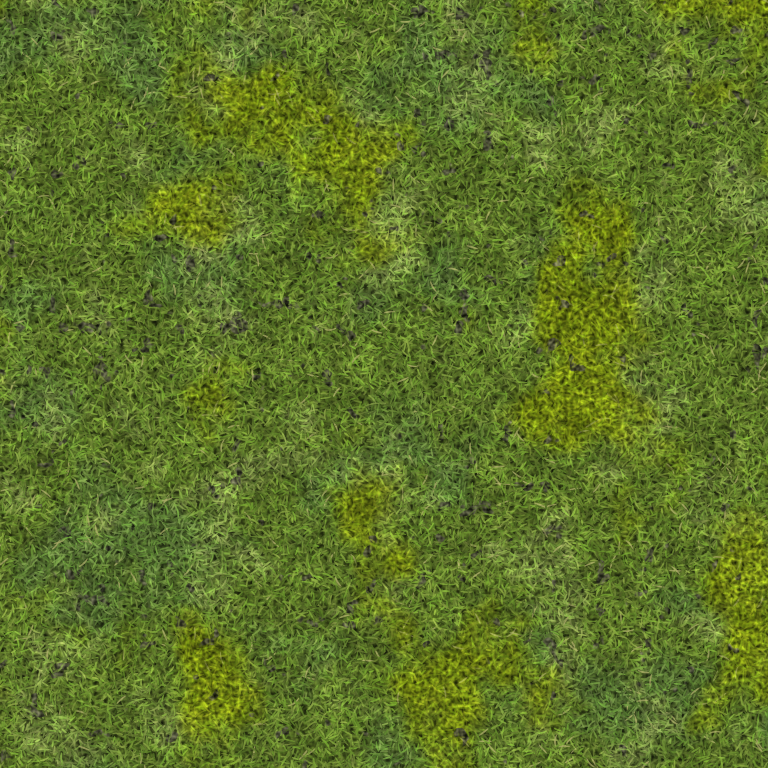
A Shadertoy shader for this texture:

```glsl
// A mossy lawn seen from above: gradient noise tints broad patches of moss,
// pale and cool grass, and layers of scattered curved blades are drawn over
// a dark, grainy undergrowth with small crumbs of bare soil.

const vec3 GRASS = vec3(0.375, 0.470, 0.155);
const vec3 MOSS  = vec3(0.470, 0.525, 0.045);
const vec3 PALE  = vec3(0.485, 0.560, 0.255);
const vec3 COOL  = vec3(0.345, 0.455, 0.205);
const vec3 SOIL  = vec3(0.310, 0.305, 0.245);
const vec3 STRAW = vec3(0.660, 0.660, 0.400);

const int   BLADE_LAYERS  = 7;
const float BLADE_DENSITY = 66.0;    // cells across the canvas, first layer
const float DENSITY_STEP  = 5.0;     // extra cells for each further layer
const float BLADE_WIDTH   = 0.00115; // half width
const float BLADE_OPACITY = 0.80;
const float UNDER_SHADE   = 0.68;
const float SOIL_LEVEL    = 0.40;

vec3 hash3(ivec2 cell, int seed) {
    uvec3 v = uvec3(ivec3(cell, seed)) * 1664525u + 1013904223u;
    v.x += v.y * v.z; v.y += v.z * v.x; v.z += v.x * v.y;
    v ^= v >> 16u;
    v.x += v.y * v.z; v.y += v.z * v.x; v.z += v.x * v.y;
    return vec3(v >> 8u) / 16777216.0;
}

float cornerSlope(ivec2 cell, vec2 offset, int seed) {
    float angle = 6.28318 * hash3(cell, seed).x;
    return dot(vec2(cos(angle), sin(angle)), offset);
}

float gradientNoise(vec2 p, int seed) {
    ivec2 i = ivec2(floor(p));
    vec2 f = fract(p);
    vec2 u = f * f * f * (f * (f * 6.0 - 15.0) + 10.0);
    float low = mix(cornerSlope(i, f, seed),
                    cornerSlope(i + ivec2(1, 0), f - vec2(1, 0), seed), u.x);
    float high = mix(cornerSlope(i + ivec2(0, 1), f - vec2(0, 1), seed),
                     cornerSlope(i + ivec2(1, 1), f - vec2(1, 1), seed), u.x);
    return mix(low, high, u.y);
}

float fbm(vec2 p, int seed) {
    float sum = 0.0, weight = 1.0;
    for (int i = 0; i < 4; i++) {
        sum += weight * gradientNoise(p, seed + i);
        p = mat2(1.6, 1.2, -1.2, 1.6) * p;
        weight *= 0.55;
    }
    return sum;
}

// Draws one layer of randomly turned, slightly bent blades over colour.
void addBlades(inout vec3 colour, vec2 p, vec3 tint, float density,
               float height, float opacity, float aa, int seed) {
    ivec2 home = ivec2(floor(p * density));
    for (int y = -1; y <= 1; y++)
    for (int x = -1; x <= 1; x++) {
        ivec2 cell = home + ivec2(x, y);
        vec3 place = hash3(cell, seed);
        vec3 look = hash3(cell, seed + 50);

        float angle = 6.28318 * place.z;
        vec2 axis = vec2(cos(angle), sin(angle));
        vec2 d = p - (vec2(cell) + place.xy) / density;
        vec2 q = vec2(dot(d, axis), dot(d, vec2(-axis.y, axis.x)));
        float along = abs(q.x) * density / mix(0.35, 0.85, look.z);
        q.y += (look.y - 0.5) * 50.0 * q.x * q.x;

        float width = BLADE_WIDTH * (1.0 - 0.6 * along * along);
        float cover = 1.0 - smoothstep(-aa, aa, abs(q.y) - width);
        cover *= 1.0 - smoothstep(0.7, 1.0, along);

        float shade = mix(0.74, 1.34, look.x) * mix(0.91, 1.07, height);
        vec3 hue = mix(vec3(0.91, 1.02, 0.90), vec3(1.07, 0.99, 1.25), look.y);
        vec3 blade = mix(tint * hue * shade, STRAW, step(0.990, look.z));
        colour = mix(colour, blade, cover * opacity);
    }
}

void mainImage(out vec4 fragColor, in vec2 fragCoord) {
    vec2 p = fragCoord / iResolution.y;
    float aa = 0.6 / iResolution.y;

    // Broad patches of colour
    float moss = smoothstep(0.08, 0.50, fbm(p * 4.5, 1));
    float pale = smoothstep(0.05, 0.55, fbm(p * 9.0, 11));
    float cool = smoothstep(0.00, 0.45, fbm(p * 5.0, 21));
    vec3 tint = mix(GRASS, COOL, 0.75 * cool);
    tint = mix(tint, PALE, 0.80 * pale);
    tint = mix(tint, MOSS, 0.75 * moss);
    tint *= 1.03 + 0.24 * fbm(p * 22.0, 31);

    // Grainy undergrowth
    float grain = gradientNoise(p * 130.0, 41) + 0.8 * gradientNoise(p * 230.0, 42);
    vec3 colour = tint * (UNDER_SHADE + 0.12 * moss + 0.50 * grain);

    // Soil crumbs lie below the topmost blades
    float crumbs = gradientNoise(p * 34.0, 45) + 0.45 * gradientNoise(p * 95.0, 46)
                 + 0.25 * gradientNoise(p * 6.0, 47);
    float soil = smoothstep(SOIL_LEVEL, SOIL_LEVEL + 0.12, crumbs);

    for (int i = 0; i < BLADE_LAYERS; i++) {
        float height = float(i) / float(BLADE_LAYERS - 1);
        if (i == BLADE_LAYERS - 2)
            colour = mix(colour, SOIL * (0.85 + 0.9 * grain), 0.85 * soil);
        float opacity = BLADE_OPACITY * (1.0 - 0.35 * moss) * (1.0 - 0.4 * soil);
        addBlades(colour, p, tint, BLADE_DENSITY + DENSITY_STEP * float(i),
                  height, opacity, aa, 100 * (i + 1));
    }

    // Fine mossy grain over everything
    colour *= 1.0 + (0.14 + 0.22 * moss) * grain;
    fragColor = vec4(clamp(colour, 0.0, 1.0), 1.0);
}
```
